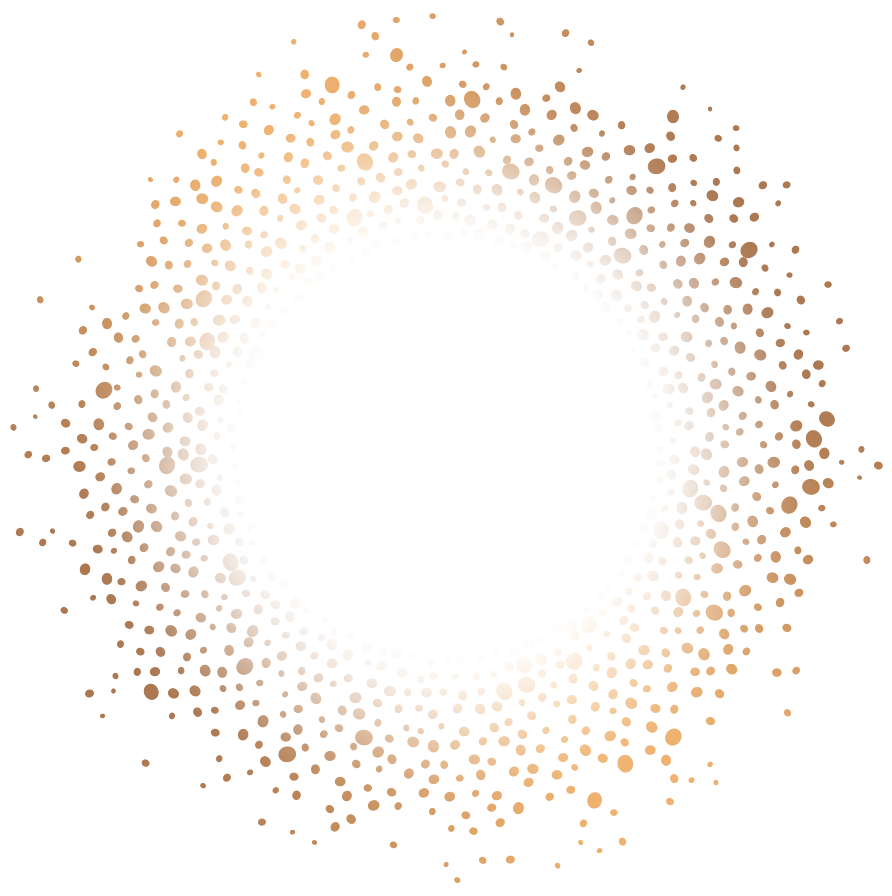
Reproduce this background procedurally as a Shadertoy shader.

```glsl
const float TAU = 6.2831853;
const float DOTS_PER_RING = 80.0;
const float RING_COUNT = 14.0;
const float INNER_RADIUS = 0.238;
const float RING_GAP = 0.0188;

vec3 hash3(vec2 cell) {
    vec3 q = fract(cell.xyx * vec3(0.1031, 0.1030, 0.0973));
    q += dot(q, q.yxz + 33.33);
    return fract((q.xxy + q.yzz) * q.zyx);
}

// Signed distance to the dot of one ring cell
float dotDistance(vec2 p, float ring, float slot) {
    slot = mod(slot, DOTS_PER_RING);
    vec3 place = hash3(vec2(slot, ring) + 3.7);
    vec3 kind = hash3(vec2(slot, ring) + 91.3);

    float radius = INNER_RADIUS + RING_GAP * (ring + 0.45 * (place.x - 0.5));
    float stagger = 0.5 * mod(ring, 2.0);
    float angle = TAU * (slot + stagger + 0.42 * (place.y - 0.5)) / DOTS_PER_RING;

    // The outer rings thin out into scattered specks
    float keep = mix(1.0, 0.27, smoothstep(0.39, 0.465, radius));
    if (kind.x > keep) return 1.0;

    float size = mix(0.0034, 0.0066, place.z);
    if (kind.y > 0.955) size = 0.0093;
    size *= mix(1.0, 0.72, smoothstep(0.41, 0.46, radius));

    vec2 offset = p - radius * vec2(cos(angle), sin(angle));
    float wobble = 1.0 + 0.06 * sin(2.0 * atan(offset.y, offset.x + 1e-6) + TAU * kind.z);
    return length(offset) - size * wobble;
}

void mainImage(out vec4 fragColor, in vec2 fragCoord) {
    vec2 p = (fragCoord - 0.5 * iResolution.xy) / iResolution.y;
    float pixel = 1.0 / iResolution.y;
    float r = length(p);
    float angle = atan(p.y, p.x + 1e-6);

    // Nearest dot among the neighbouring cells
    float nearestRing = floor((r - INNER_RADIUS) / RING_GAP + 0.5);
    float dist = 1.0;
    for (float i = -1.0; i <= 1.0; i++) {
        float ring = nearestRing + i;
        if (ring < 0.0 || ring >= RING_COUNT) continue;
        float stagger = 0.5 * mod(ring, 2.0);
        float nearestSlot = floor(angle / TAU * DOTS_PER_RING - stagger + 0.5);
        for (float j = -1.0; j <= 1.0; j++)
            dist = min(dist, dotDistance(p, ring, nearestSlot + j));
    }
    float coverage = 1.0 - smoothstep(-0.6 * pixel, 0.6 * pixel, dist);

    // Bronze turns to gold on two opposite sides
    float shine = pow(0.5 + 0.5 * cos(2.0 * (angle - 2.08)), 1.5);
    vec3 bronze = vec3(0.67, 0.47, 0.32);
    vec3 gold = vec3(0.94, 0.70, 0.44);
    vec3 ink = mix(bronze, gold, shine);

    // Fade to white towards the middle
    float fade = smoothstep(0.215, 0.423, r);
    fragColor = vec4(mix(vec3(1.0), ink, coverage * fade), 1.0);
}
```
